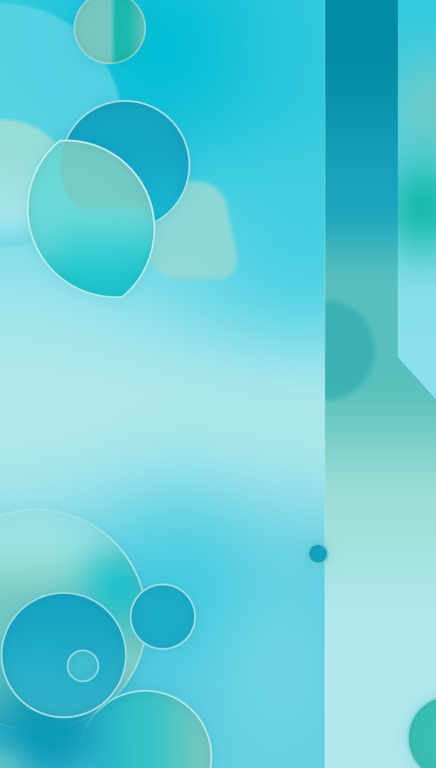
Reproduce this background procedurally as a Shadertoy shader.

```glsl
const vec3 AQUA = vec3(0.20, 0.79, 0.87);
const vec3 CYAN = vec3(0.00, 0.74, 0.84);
const vec3 BLUE = vec3(0.08, 0.65, 0.77);
const vec3 DEEP = vec3(0.00, 0.54, 0.64);
const vec3 ICE = vec3(0.69, 0.91, 0.93);
const vec3 MINT = vec3(0.62, 0.87, 0.84);
const vec3 SAGE = vec3(0.46, 0.79, 0.76);
const vec3 GREEN = vec3(0.10, 0.73, 0.68);

float fill(float d, float soft) {
    return 1.0 - smoothstep(-soft, soft, d);
}

float circle(vec2 p, vec2 center, float radius) {
    return length(p - center) - radius;
}

float roundBox(vec2 p, vec2 halfSize, float radius) {
    vec2 q = abs(p) - halfSize + radius;
    return length(max(q, 0.0)) + min(max(q.x, q.y), 0.0) - radius;
}

vec3 glow(vec3 base, vec3 tint, vec2 p, vec2 center, vec2 size, float amount) {
    vec2 q = (p - center) / size;
    return mix(base, tint, amount * exp(-dot(q, q)));
}

// Soft contact shadow, face, inner shading and a bright thin rim
vec3 solid(vec3 base, vec3 face, float d, float px, float rim) {
    vec3 col = mix(base, base * vec3(0.75, 0.92, 0.95), 0.4 * exp(-max(d, 0.0) * 130.0));
    face *= 1.0 - 0.07 * exp(min(d, 0.0) * 110.0);
    col = mix(col, face, fill(d, px));
    return mix(col, vec3(0.78, 0.95, 0.95), rim * fill(abs(d + 0.001) - 0.0012, px));
}

vec3 wall(vec2 p) {
    vec3 col = mix(vec3(0.38, 0.81, 0.88), vec3(0.36, 0.80, 0.88), smoothstep(0.0, 0.2, p.y));
    col = mix(col, ICE, smoothstep(0.2, 0.46, p.y));
    col = mix(col, vec3(0.42, 0.85, 0.91), smoothstep(0.48, 0.66, p.y));
    col = mix(col, AQUA, smoothstep(0.62, 0.88, p.y));
    col = glow(col, ICE, p, vec2(0.0, 0.53), vec2(0.25, 0.20), 0.75);
    col = glow(col, AQUA, p, vec2(0.40, 0.68), vec2(0.15, 0.13), 0.6);
    col = glow(col, CYAN, p, vec2(0.21, 0.94), vec2(0.13, 0.14), 0.9);
    col = glow(col, AQUA, p, vec2(0.23, 0.25), vec2(0.11, 0.12), 0.6);
    return glow(col, vec3(0.50, 0.86, 0.91), p, vec2(0.36, 0.14), vec2(0.08, 0.11), 0.5);
}

vec3 ribbon(vec2 p, float px) {
    vec3 col = mix(ICE, MINT, smoothstep(0.18, 0.36, p.y));
    col = mix(col, SAGE * vec3(0.75, 0.95, 0.97), smoothstep(0.33, 0.52, p.y));
    col = mix(col, vec3(0.10, 0.65, 0.75), smoothstep(0.62, 0.74, p.y));
    col = mix(col, DEEP, smoothstep(0.72, 0.96, p.y));
    float d = circle(p, vec2(0.423, 0.544), 0.065);
    return mix(col, vec3(0.13, 0.65, 0.68), 0.55 * fill(d, 0.006 + px));
}

vec3 sidePanel(vec2 p) {
    vec3 col = mix(vec3(0.54, 0.87, 0.93), AQUA, smoothstep(0.6, 1.0, p.y));
    col = glow(col, SAGE, p, vec2(0.57, 0.86), vec2(0.06, 0.07), 0.8);
    return glow(col, GREEN, p, vec2(0.55, 0.73), vec2(0.055, 0.065), 1.0);
}

void mainImage(out vec4 fragColor, in vec2 fragCoord) {
    vec2 p = fragCoord / iResolution.y;
    float px = 0.8 / iResolution.y;
    vec3 col = wall(p);

    // Pale translucent shapes at the upper left
    float d = circle(p, vec2(0.0, 0.837), 0.159);
    col = mix(col, vec3(0.37, 0.83, 0.89), 0.8 * fill(d, 0.002 + px));
    d = circle(p, vec2(0.0065, 0.759), 0.085);
    vec3 face = mix(ICE, MINT, smoothstep(0.70, 0.82, p.y));
    col = mix(col, face, 0.9 * fill(d, 0.003 + px) * smoothstep(0.66, 0.73, p.y));
    vec2 q = p - vec2(0.244 - 0.20 * (p.y - 0.70), 0.70);
    d = roundBox(q, vec2(0.058, 0.064), 0.033);
    col = mix(col, vec3(0.58, 0.85, 0.84), 0.9 * fill(d, 0.005 + px));

    // Two-tone disc at the top
    d = circle(p, vec2(0.143, 0.9635), 0.047);
    face = mix(SAGE, GREEN, smoothstep(0.142, 0.152, p.x));
    face = mix(face, SAGE, smoothstep(0.16, 0.2, p.x));
    col = solid(col, face, d, px, 0.45);

    // Blue disc with a glassy lens over it
    float disc = circle(p, vec2(0.163, 0.785), 0.0846);
    face = mix(vec3(0.10, 0.73, 0.85), BLUE, smoothstep(0.70, 0.82, p.y));
    col = solid(col, face, disc, px, 0.8);
    d = max(circle(p, vec2(0.086, 0.702), 0.116), circle(p, vec2(0.151, 0.728), 0.116));
    face = mix(vec3(0.12, 0.78, 0.81), vec3(0.42, 0.85, 0.84), smoothstep(0.63, 0.74, p.y));
    face = glow(face, vec3(0.45, 0.86, 0.88), p, vec2(0.04, 0.70), vec2(0.04, 0.06), 0.6);
    face = mix(face, SAGE, 0.85 * fill(disc, 0.002 + px) * smoothstep(0.71, 0.745, p.y));
    col = solid(col, face, d, px, 0.9);

    // Large pale dome at the lower left
    d = circle(p, vec2(0.047, 0.193), 0.1445);
    face = mix(SAGE, vec3(0.67, 0.91, 0.90), smoothstep(0.20, 0.32, p.y));
    face = glow(face, vec3(0.12, 0.76, 0.80), p, vec2(0.155, 0.235), vec2(0.05, 0.055), 0.95);
    face = glow(face, MINT, p, vec2(0.17, 0.11), vec2(0.04, 0.05), 0.9);
    float fade = 1.0 - smoothstep(0.26, 0.34, p.y);
    col = mix(col, solid(col, face, d, px, 0.7), mix(0.35, 1.0, fade));

    // Dark pool and hill along the bottom
    col = glow(col, vec3(0.04, 0.60, 0.72), p, vec2(0.06, 0.045), vec2(0.105, 0.08), 1.0);
    col = glow(col, SAGE, p, vec2(0.0, 0.0), vec2(0.035, 0.03), 0.6);
    d = circle(p, vec2(0.189, 0.0143), 0.0872);
    face = mix(vec3(0.08, 0.66, 0.76), vec3(0.20, 0.76, 0.78), smoothstep(0.09, 0.19, p.x));
    face = mix(face, SAGE, smoothstep(0.18, 0.28, p.x));
    float hillEdge = smoothstep(0.10, 0.16, p.x);
    col = mix(col, solid(col, face, d, px, 0.8), hillEdge);

    // Blue balls
    face = mix(vec3(0.18, 0.70, 0.80), BLUE, smoothstep(0.08, 0.22, p.y));
    col = solid(col, face, circle(p, vec2(0.083, 0.147), 0.082), px, 0.75);
    col = solid(col, vec3(0.25, 0.75, 0.83), circle(p, vec2(0.108, 0.133), 0.021), px, 0.6);
    col = solid(col, vec3(0.11, 0.68, 0.79), circle(p, vec2(0.212, 0.197), 0.043), px, 0.75);

    // Vertical ribbon, side panel and its curved lower edge
    col = mix(col, ribbon(p, px), smoothstep(-px, px, p.x - 0.423));
    col = mix(col, ICE, 0.4 * fill(abs(p.x - 0.423) - 0.0007, px));
    float curve = 0.518 + 0.9 * max(0.535 - p.y, 0.0);
    col = mix(col, sidePanel(p), smoothstep(-px, px, p.x - curve));
    col = solid(col, mix(GREEN, SAGE, 0.35), circle(p, vec2(0.586, 0.039), 0.056), px, 0.6);
    col = solid(col, BLUE, circle(p, vec2(0.414, 0.279), 0.0137), px, 0.5);

    fragColor = vec4(col, 1.0);
}
```
